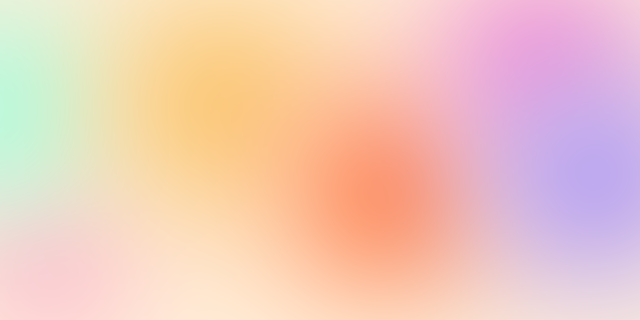
Write a WebGL 2 fragment shader that draws this background.

```glsl
#version 300 es
precision highp float;
// Soft pastel mesh gradient: blurred pools of colour melting over warm cream.

uniform vec2 u_resolution;
out vec4 fragColor;

const vec3 CREAM  = vec3(1.00, 0.94, 0.86);
const vec3 BLUSH  = vec3(1.00, 0.76, 0.82);
const vec3 MINT   = vec3(0.73, 0.98, 0.87);
const vec3 HONEY  = vec3(0.985, 0.80, 0.49);
const vec3 CORAL  = vec3(1.00, 0.59, 0.41);
const vec3 ORCHID = vec3(0.96, 0.62, 0.84);
const vec3 VIOLET = vec3(0.74, 0.66, 0.94);

// Gaussian falloff, 1 at the centre and 1/e at the given radius.
float glow(vec2 p, vec2 center, float radius) {
    vec2 d = (p - center) / radius;
    return exp(-dot(d, d));
}

// Lays one blurred pool of colour over what lies beneath it.
vec3 addPool(vec3 under, vec3 tint, vec2 p, vec2 center, float radius, float strength) {
    return mix(under, tint, strength * glow(p, center, radius));
}

void main() {
    // Canvas spans 2 by 1 units, origin at the lower left.
    vec2 p = gl_FragCoord.xy / u_resolution * vec2(2.0, 1.0);

    // Left side
    vec3 color = CREAM;
    color = addPool(color, BLUSH, p, vec2(0.15, 0.19), 0.33, 0.80);
    color = addPool(color, MINT, p, vec2(0.01, 0.66), 0.35, 0.97);

    // Centre
    color = addPool(color, HONEY, p, vec2(0.68, 0.68), 0.38, 0.96);
    color = addPool(color, CORAL, p, vec2(1.21, 0.40), 0.36, 1.00);

    // Right side
    color = addPool(color, ORCHID, p, vec2(1.69, 0.80), 0.36, 0.95);
    color = addPool(color, VIOLET, p, vec2(1.86, 0.45), 0.38, 0.97);

    fragColor = vec4(color, 1.0);
}
```
